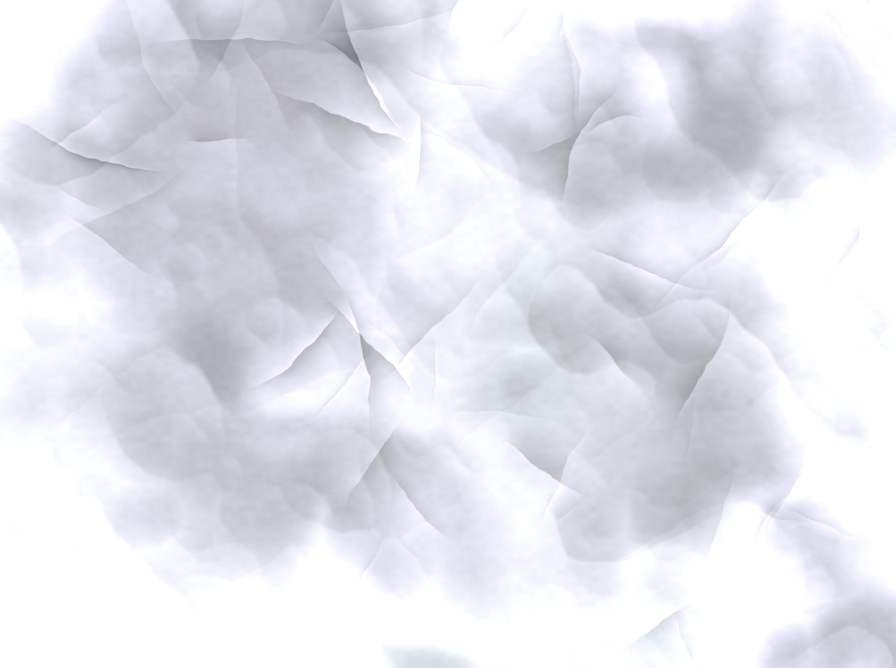
This texture is drawn by a Shadertoy shader. Its source:

```glsl
// Crumpled white paper under soft light: broad grey hollows against blown-out
// white, with sharp one-sided folds running out from loose pinch points.
// Hollows are warped ellipses, folds are tapered rays, facets are kinked noise.

const float TAU = 6.2832;
const int HOLLOWS = 9;
const int PINCHES = 7;
const int ARMS = 4;
const int STRAYS = 46;

float hash(vec2 p) {
    return fract(sin(dot(p, vec2(127.1, 311.7))) * 43758.545);
}

float noise(vec2 p) {
    vec2 cell = floor(p), f = fract(p);
    f = f * f * (3.0 - 2.0 * f);
    float low = mix(hash(cell), hash(cell + vec2(1, 0)), f.x);
    float high = mix(hash(cell + vec2(0, 1)), hash(cell + vec2(1, 1)), f.x);
    return mix(low, high, f.y);
}

float fbm(vec2 p) {
    float sum = 0.0, amp = 0.5;
    for (int i = 0; i < 5; i++) {
        sum += amp * noise(p);
        p = mat2(1.6, 1.2, -1.2, 1.6) * p + 7.3;
        amp *= 0.5;
    }
    return sum;
}

// Creased noise: kinks sharply along thin lines, smooth elsewhere
float creases(vec2 p) {
    return abs(noise(p) - 0.5) + 0.5 * abs(noise(p * 2.1 + 3.7) - 0.5);
}

// Slope of the creased surface towards the light: tone jumps at each kink
float facetSlope(vec2 p, float scale) {
    vec2 q = mat2(0.8, -0.6, 0.6, 0.8) * p * scale;
    vec2 toLight = vec2(0.012, 0.004) * scale * 0.3;
    return (creases(q + toLight) - creases(q - toLight)) / (2.0 * length(toLight));
}

vec2 direction(float angle) {
    return vec2(cos(angle), sin(angle));
}

// Broad shade: flat-topped ellipses (centre xy, radii zw), joined softly
float hollowShade(vec2 p) {
    vec4 hollows[HOLLOWS] = vec4[HOLLOWS](
        vec4(0.42, 0.91, 0.23, 0.23), vec4(0.18, 0.79, 0.20, 0.14),
        vec4(0.33, 0.57, 0.19, 0.15), vec4(0.42, 0.31, 0.31, 0.16),
        vec4(0.90, 0.52, 0.27, 0.17), vec4(1.06, 0.82, 0.25, 0.12),
        vec4(1.03, 0.27, 0.17, 0.14), vec4(0.77, 0.00, 0.13, 0.04),
        vec4(1.34, 0.05, 0.13, 0.12));
    float light = 1.0;
    for (int i = 0; i < HOLLOWS; i++) {
        vec2 q = p - hollows[i].xy;
        q.y -= 0.3 * q.x * sin(float(i) * 1.3);
        q /= hollows[i].zw;
        float r2 = dot(q, q);
        light *= 1.0 - 0.8 * exp(-0.8 * r2 * sqrt(r2));
    }
    return 1.0 - light;
}

// One fold: hard edge along a ray, dark on one side and lit on the other
float fold(vec2 p, vec2 start, vec2 dir, float len, float width, float bend) {
    vec2 q = p - start;
    float t = dot(q, dir) / len;
    float d = dot(q, vec2(-dir.y, dir.x)) + bend * len * t * (1.0 - t);
    float taper = smoothstep(-0.04, 0.25, t) * (1.0 - smoothstep(0.4, 1.0, t));
    float spread = width * (0.3 + clamp(t, 0.0, 1.0));
    float dark = exp(-abs(d) / spread);
    float lit = -0.5 * exp(-abs(d) / (0.6 * spread));
    return taper * mix(lit, dark, smoothstep(-0.0015, 0.0015, d));
}

// A random fold from a seed: many faint ones, few strong ones
float randomFold(vec2 p, vec2 start, float angle, float reach, vec2 seed) {
    float len = reach * mix(0.3, 1.0, hash(seed));
    float width = mix(0.006, 0.045, hash(seed + 11.0));
    float bend = 0.6 * (hash(seed + 23.0) - 0.5);
    float pick = hash(seed + 37.0);
    float strength = mix(0.2, 1.0, pick * pick);
    return strength * fold(p, start, direction(angle), len, width, bend);
}

float foldShade(vec2 p) {
    vec2 pinches[PINCHES] = vec2[PINCHES](
        vec2(0.27, 0.77), vec2(0.62, 0.40), vec2(0.90, 0.79), vec2(1.02, 0.09),
        vec2(0.61, 0.81), vec2(0.51, 0.56), vec2(0.47, 0.96));
    float sum = 0.0;
    for (int i = 0; i < PINCHES; i++) {
        for (int j = 0; j < ARMS; j++) {
            vec2 seed = vec2(i, j) + 2.0;
            vec2 jitter = 0.06 * (vec2(hash(seed + 41.0), hash(seed + 47.0)) - 0.5);
            float angle = TAU * (float(j) + 1.5 * hash(seed + 5.0)) / float(ARMS);
            sum += 1.3 * randomFold(p, pinches[i] + jitter, angle, 0.34, seed);
        }
    }
    // Strays lean either up to the right or down to the right
    for (int i = 0; i < STRAYS; i++) {
        vec2 seed = vec2(i, 71);
        vec2 start = vec2(1.34 * hash(seed + 3.0), hash(seed + 9.0));
        float lean = hash(seed + 19.0) < 0.6 ? 1.0 : -0.6;
        float angle = lean + 0.9 * (hash(seed + 15.0) - 0.5);
        sum += randomFold(p, start, angle, 0.25, seed);
    }
    return sum;
}

void mainImage(out vec4 fragColor, in vec2 fragCoord) {
    vec2 p = fragCoord / iResolution.y;

    // Angular warp gives hollows and folds their bent outlines
    vec2 kink = vec2(creases(p * 5.0), creases(p * 5.0 + 19.0)) - 0.22;
    vec2 wobble = vec2(fbm(p * 9.0), fbm(p * 9.0 + 31.0)) - 0.5;
    float hollow = hollowShade(p + 0.28 * kink + 0.03 * wobble);
    float folds = foldShade(p + 0.04 * wobble);
    vec2 bent = p + 0.05 * wobble;
    float facets = facetSlope(bent, 3.5) + 0.5 * facetSlope(bent + 5.0, 7.0);

    // Light level, with cloudy variation and fine paper fibre
    float cloud = fbm(p * 3.5 + 4.0) - 0.48;
    float mottle = fbm(p * 28.0) - 0.5;
    float fibre = fbm(p * vec2(80.0, 105.0)) - 0.5;
    float level = 1.085 - 0.37 * hollow - 0.15 * folds - 0.045 * facets;
    level -= (0.06 + 0.16 * hollow) * cloud;
    level += 0.03 * mottle + 0.05 * fibre;

    // Cool grey, bluer in the light tones, drifting from lavender to neutral
    float drift = 0.025 * (noise(p * 5.0 + 50.0) - 0.5);
    float blue = mix(0.03, 0.052, smoothstep(0.68, 0.88, level)) + drift;
    vec3 coolTint = vec3(0.4 * drift - 0.002, 0.004 - 0.4 * drift, blue);
    fragColor = vec4(clamp(level + coolTint, 0.0, 1.0), 1.0);
}
```
